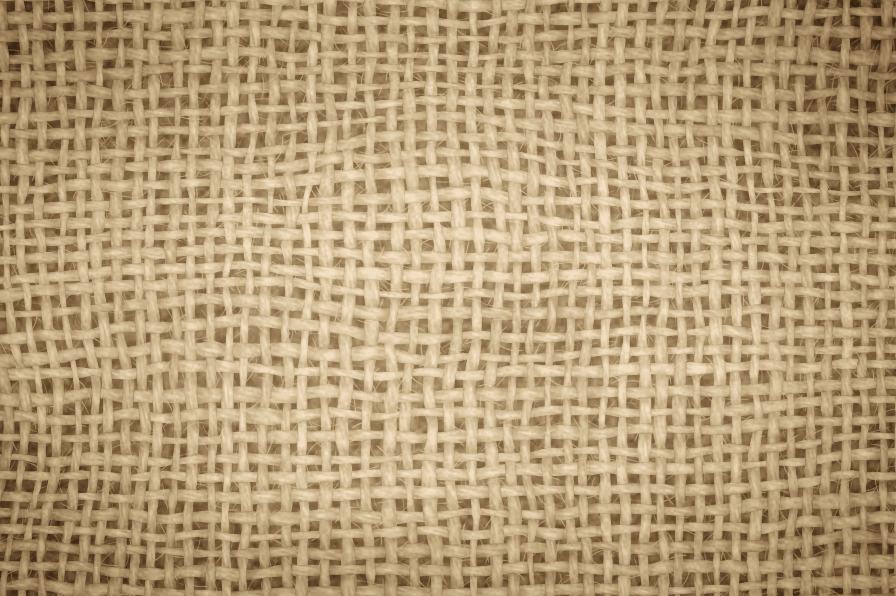
A Shadertoy shader for this texture:

```glsl
// Coarse burlap: a plain weave of uneven, slubby yarns with loose fibres.
// Two families of yarns are shaded by one function, layered by their wave
// height, then toned through a straw-coloured ramp and a vignette.

const vec2 THREADS = vec2(47.0, 31.0);  // yarns across and down
const float HALF_WIDTH = 0.265;         // of one weave cell
const float SLUB = 0.45;                // thickness variation along a yarn
const float WANDER = 0.32;              // sideways drift of a yarn
const float WARP = 1.8;                 // large distortion, in cells
const float GAP_TONE = 0.47;
const float VIGNETTE = 0.52;
const float FIBRE_WIDTH = 0.035;
const float FIBRE_ALPHA = 0.5;
const int FIBRE_LAYERS = 3;
const float PI = 3.14159;

const vec3 STRAW[6] = vec3[6](
    vec3(0.29, 0.20, 0.11), vec3(0.44, 0.33, 0.20), vec3(0.57, 0.46, 0.31),
    vec3(0.69, 0.59, 0.43), vec3(0.80, 0.71, 0.55), vec3(0.90, 0.82, 0.69));

float hash(vec2 p) {
    vec3 q = fract(p.xyx * 0.1031);
    q += dot(q, q.yzx + 33.33);
    return fract((q.x + q.y) * q.z);
}

float noise(vec2 p) {
    vec2 i = floor(p), f = fract(p);
    f = f * f * (3.0 - 2.0 * f);
    return mix(mix(hash(i), hash(i + vec2(1, 0)), f.x),
               mix(hash(i + vec2(0, 1)), hash(i + vec2(1, 1)), f.x), f.y);
}

// Nearest yarn running along c.y: returns coverage, height and tone.
vec3 yarn(vec2 c, float side, float px) {
    vec3 result = vec3(0.0);
    float nearest = 1e3;
    for (int k = -1; k <= 1; k++) {
        float id = floor(c.x) + float(k);
        float seed = id * 7.0 + side * 531.0;
        float drift = noise(vec2(c.y * 0.45, seed)) - 0.5;
        float center = id + 0.5 + WANDER * drift + 0.22 * (hash(vec2(seed, 3.0)) - 0.5);
        float swell = noise(vec2(c.y * 0.2, seed + 2.0)) + 0.5 * noise(vec2(c.y * 1.3, seed + 4.0));
        float halfWidth = HALF_WIDTH * (1.0 + SLUB * (swell * 1.6 - 1.2));
        float offset = c.x - center;
        float d = abs(offset) / halfWidth;
        if (d > nearest) continue;
        nearest = d;

        float wave = side * cos(PI * (c.y - 0.5)) * cos(PI * id);
        float bulge = sqrt(max(0.0, 1.0 - d * d));
        // Twisted strands slant across the yarn.
        float strand = noise(vec2(offset * 9.0 + c.y * 1.5 + seed, c.y * 2.2)) - 0.5;
        float tone = 0.61 + 0.32 * bulge + 0.10 * wave + 0.22 * strand
                   + 0.12 * (hash(vec2(seed, 9.0)) - 0.5);
        float cover = 1.0 - smoothstep(-0.6 * px, 0.6 * px, abs(offset) - halfWidth);
        result = vec3(cover, wave + 0.4 * bulge, tone);
    }
    return result;
}

// Short, curved hairs scattered one per cell and per layer.
float looseFibres(vec2 c, float px) {
    float amount = 0.0;
    float width = max(FIBRE_WIDTH, 0.5 * px);
    for (int layer = 0; layer < FIBRE_LAYERS; layer++) {
        for (int n = 0; n < 9; n++) {
            vec2 cell = floor(c) + vec2(n % 3 - 1, n / 3 - 1);
            vec2 seed = cell + float(layer) * 71.0;
            vec2 root = cell + vec2(hash(seed + 11.0), hash(seed + 23.0));
            float angle = 2.0 * PI * hash(seed + 37.0);
            float reach = mix(0.3, 0.9, hash(seed + 41.0));
            vec2 axis = vec2(cos(angle), sin(angle));
            vec2 rel = c - root;
            float along = dot(rel, axis);
            float bend = (hash(seed + 53.0) - 0.5) * along * along;
            float across = abs(dot(rel, vec2(-axis.y, axis.x)) - bend);
            float line = 1.0 - smoothstep(0.0, width + 0.5 * px, across);
            line *= 1.0 - smoothstep(0.6 * reach, reach, abs(along));
            amount = max(amount, line * hash(seed + 67.0));
        }
    }
    return amount * FIBRE_WIDTH / width * 1.3;
}

vec3 strawRamp(float tone) {
    float t = clamp(tone, -0.1, 1.1) * 5.0;
    int i = int(clamp(floor(t), 0.0, 4.0));
    return mix(STRAW[i], STRAW[i + 1], t - float(i));
}

void mainImage(out vec4 fragColor, in vec2 fragCoord) {
    vec2 uv = fragCoord / iResolution.xy;
    float px = THREADS.y / iResolution.y;

    // Weave coordinates, pulled out of true
    vec2 c = uv * THREADS;
    c += WARP * (vec2(noise(uv * 3.5 + 4.0), noise(uv * 4.0 + 19.0)) - 0.5);

    // Fuzzy backing, then the lower and the upper yarn
    vec3 a = yarn(c, 1.0, px);
    vec3 b = yarn(c.yx, -1.0, px);
    vec3 upper = a.y > b.y ? a : b;
    vec3 lower = a.y > b.y ? b : a;
    float tone = GAP_TONE + 0.30 * (noise(c * 3.0) - 0.5);
    tone = mix(tone, lower.z, lower.x);
    tone = mix(tone, upper.z, upper.x);

    // Stray hairs and fine grain
    tone = mix(tone, 0.98, FIBRE_ALPHA * looseFibres(c, px));
    tone += 0.12 * (noise(c * 7.0 + 50.0) - 0.5);

    // Uneven cloth tone and darkened borders
    tone += 0.12 * (noise(uv * 5.0 + 31.0) - 0.5);
    tone -= VIGNETTE * smoothstep(0.2, 0.8, length(uv - vec2(0.49, 0.52)));
    fragColor = vec4(strawRamp(tone), 1.0);
}
```
